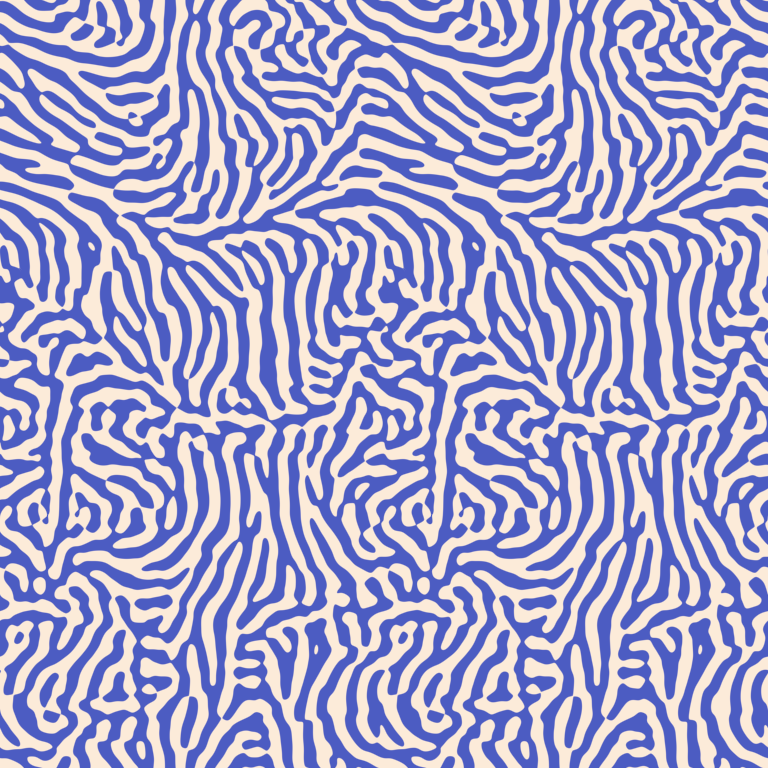
This pattern is drawn by a three.js fragment shader. Its source:

```glsl
// Labyrinth of rounded cream stripes on blue, like a reaction-diffusion pattern.
// Wave packets on a jittered grid follow a winding direction field; each takes
// its phase from a first layer of packets, and the sign of their sum is drawn.
varying vec2 vUv;

const float TAU = 6.2831853;
const vec2 PERIOD = vec2(16.0, 32.0); // grid cells before the pattern wraps
const float REACH = 1.3;              // packet radius in cells

float hash(vec2 p) {
  return fract(sin(dot(p, vec2(127.1, 311.7))) * 43758.5453);
}

// Value noise on a lattice four cells wide, wrapping with the grid
float wrappedNoise(vec2 cell) {
  vec2 p = cell / 4.0;
  vec2 wrap = PERIOD / 4.0;
  vec2 i = floor(p);
  vec2 f = fract(p);
  f = f * f * (3.0 - 2.0 * f);
  vec2 lo = mod(i, wrap) + 0.37;
  vec2 hi = mod(i + 1.0, wrap) + 0.37;
  return mix(mix(hash(lo), hash(vec2(hi.x, lo.y)), f.x),
             mix(hash(vec2(lo.x, hi.y)), hash(hi), f.x), f.y);
}

vec2 packetCenter(vec2 cell) {
  vec2 id = mod(cell, PERIOD);
  return cell + 0.3 + 0.4 * vec2(hash(id + 3.1), hash(id + 57.3));
}

// Stripes lean mostly near the horizontal but wind through all directions
vec2 waveVector(vec2 cell) {
  float jitter = hash(mod(cell, PERIOD) + 91.7) - 0.5;
  float angle = TAU * (wrappedNoise(cell) - 0.5) + 1.9 + 0.4 * jitter;
  return TAU * 1.14 * vec2(cos(angle), sin(angle));
}

float falloff(vec2 offset) {
  return max(0.0, 1.0 - dot(offset, offset) / (REACH * REACH));
}

// First layer: packets of random phase, summed as a phasor
vec2 seedPhasor(vec2 p) {
  vec2 base = floor(p);
  vec2 sum = vec2(0.0);
  for (int y = -1; y <= 1; y++) {
    for (int x = -1; x <= 1; x++) {
      vec2 cell = base + vec2(float(x), float(y));
      vec2 offset = p - packetCenter(cell);
      float q = falloff(offset);
      float phase = dot(waveVector(cell), offset) + TAU * hash(mod(cell, PERIOD) + 23.9);
      sum += q * q * vec2(cos(phase), sin(phase));
    }
  }
  return sum;
}

// Second layer: phase-aligned packets; returns the height and its gradient
vec3 stripeField(vec2 p) {
  vec2 base = floor(p);
  vec3 sum = vec3(0.0);
  for (int y = -1; y <= 1; y++) {
    for (int x = -1; x <= 1; x++) {
      vec2 cell = base + vec2(float(x), float(y));
      vec2 center = packetCenter(cell);
      vec2 offset = p - center;
      vec2 wave = waveVector(cell);
      vec2 seed = seedPhasor(center);
      float phase = dot(wave, offset) + atan(seed.y, seed.x + 1e-5);
      float q = falloff(offset);
      vec2 slope = -4.0 * q * offset / (REACH * REACH) * cos(phase)
                 - q * q * sin(phase) * wave;
      sum += vec3(q * q * cos(phase), slope);
    }
  }
  return sum;
}

void main() {
  vec3 blue = vec3(0.30, 0.36, 0.76);
  vec3 cream = vec3(0.99, 0.92, 0.85);

  // Two repeats across and one up
  vec3 field = stripeField(vUv * 32.0);

  // Height over slope gives the distance to the stripe edge in canvas units
  float edge = field.x / (length(field.yz) + 1e-3) / 32.0;
  float stripe = smoothstep(-0.0011, 0.0011, edge + 0.0001);

  gl_FragColor = vec4(mix(blue, cream, stripe), 1.0);
}
```
